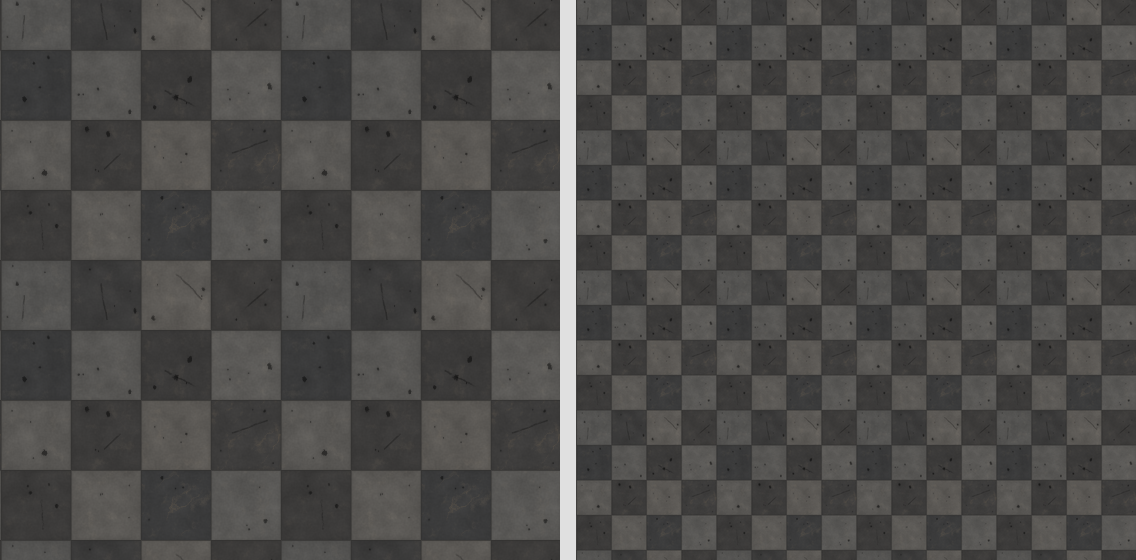
Left, the tile; right, the same tile 2 across and 2 down.
This texture is drawn by a WebGL 2 fragment shader. Its source:

```glsl
#version 300 es
precision highp float;
// Worn stone checkerboard floor: 8 by 8 slabs, with stains that recur every 4 slabs.
uniform vec2 u_resolution;
out vec4 fragColor;

vec2 hash2(vec2 cell) {
    uvec2 v = uvec2(ivec2(cell)) * 1664525u + 1013904223u;
    v.x += v.y * 1664525u;
    v.y += v.x * 1664525u;
    v ^= v >> 16u;
    v.x += v.y * 1664525u;
    v.y += v.x * 1664525u;
    v ^= v >> 16u;
    return vec2(v & 65535u) / 65536.0;
}

float cornerSlope(vec2 cell, vec2 offset) {
    float angle = 6.2832 * hash2(cell).x;
    return dot(vec2(cos(angle), sin(angle)), offset);
}

float gradientNoise(vec2 p) {
    vec2 i = floor(p), f = p - i;
    vec2 u = f * f * f * (f * (f * 6.0 - 15.0) + 10.0);
    vec2 e = vec2(1, 0);
    float low = mix(cornerSlope(i, f), cornerSlope(i + e, f - e), u.x);
    float high = mix(cornerSlope(i + e.yx, f - e.yx), cornerSlope(i + 1.0, f - 1.0), u.x);
    return mix(low, high, u.y);
}

float fbm(vec2 p) {
    float sum = 0.0, amplitude = 0.55;
    for (int i = 0; i < 5; i++) {
        sum += amplitude * gradientNoise(p);
        p = p * 2.03 + 19.7;
        amplitude *= 0.6;
    }
    return sum;
}

float segmentDistance(vec2 p, vec2 halfSpan) {
    float t = clamp(dot(p, halfSpan) / dot(halfSpan, halfSpan), -1.0, 1.0);
    return length(p - t * halfSpan);
}

void main() {
    // Slab grid; the stone of each slab depends on its place in a block of 4 by 4
    vec2 grid = gl_FragCoord.xy / u_resolution * 8.0 - vec2(0.016, 0.281);
    float pixel = 8.0 / min(u_resolution.x, u_resolution.y);
    vec2 id = floor(grid), local = grid - id;
    vec2 cell = mod(id, 4.0);
    float light = mod(cell.x + cell.y, 2.0);
    vec2 seed = hash2(cell + 71.0);
    vec2 stone = local + 40.0 * (cell + 1.0) + seed;

    // Base tone, with a slight warm or cool cast per slab
    vec3 color = mix(vec3(0.237, 0.234, 0.232), vec3(0.346, 0.339, 0.328), light);
    color *= 1.0 + 0.07 * (seed.x - 0.5);
    color += vec3(0.008, 0.0, -0.008) * (seed.y - 0.5);

    // Cloudy mottling and fine grain
    float cloud = fbm(stone * 2.6);
    float patches = fbm(stone * 4.3 + 300.0);
    color *= 1.0 + 0.2 * cloud + 0.05 * gradientNoise(stone * 31.0);
    color += vec3(0.03, 0.025, 0.018) * smoothstep(0.1, 0.5, patches);

    // Slanted mineral veins, strongest around one corner of the block
    vec2 slant = mat2(0.8, 0.6, -0.6, 0.8) * stone * vec2(1.0, 0.75);
    float ridge = abs(gradientNoise(slant * vec2(3.2, 2.0)) + 0.35 * patches);
    vec2 away = cell - vec2(2.5, 0.5);
    float richness = 0.12 + 1.3 * exp(-dot(away, away));
    float vein = (1.0 - smoothstep(0.0, 0.035 + pixel, ridge)) * smoothstep(-0.15, 0.35, cloud);
    vein += 0.45 * smoothstep(0.05, 0.45, patches + 0.4 * cloud);
    color = mix(color, vec3(0.36, 0.325, 0.28), vein * richness * mix(0.55, 0.12, light));

    // Dark chips, mostly small, with ragged rims
    float ragged = fbm(stone * 13.0);
    for (int i = 0; i < 4; i++) {
        vec2 place = hash2(cell * 9.0 + float(i) + 130.0);
        vec2 shape = hash2(cell * 11.0 + float(i) + 470.0);
        vec2 offset = (local - 0.08 - 0.84 * place) * vec2(1.0 + 0.6 * shape.y, 1.0);
        float radius = 0.008 + 0.045 * pow(shape.x, 4.0);
        float edge = length(offset) - radius * (1.0 + 1.3 * ragged);
        float chip = 1.0 - smoothstep(-pixel, pixel, edge);
        float stain = exp(-max(edge, 0.0) / (radius + 0.01));
        color *= 1.0 - 0.42 * chip - 0.07 * stain;
    }

    // One faint, wavering scratch on some slabs
    vec2 scratchSeed = hash2(cell + 910.0);
    float angle = 3.1416 * scratchSeed.x;
    vec2 halfSpan = vec2(cos(angle), sin(angle)) * (0.08 + 0.2 * scratchSeed.y);
    vec2 bent = local - 0.3 - 0.4 * seed.yx + 0.04 * cloud;
    float scratch = 1.0 - smoothstep(0.002, 0.006 + pixel, segmentDistance(bent, halfSpan));
    color *= 1.0 - 0.27 * scratch * step(0.4, scratchSeed.y) * smoothstep(-0.3, 0.1, patches);

    // Soft grime at the rim and a thin dark joint
    vec2 toEdge = 0.5 - abs(local - 0.5);
    float rim = min(toEdge.x, toEdge.y);
    color *= 1.0 - 0.09 * exp(-rim / 0.025) * (1.0 + cloud);
    float joint = 1.0 - smoothstep(0.007 - 0.5 * pixel, 0.007 + 0.5 * pixel, rim);
    color = mix(color, vec3(0.2, 0.196, 0.19), 0.7 * joint);

    fragColor = vec4(color, 1.0);
}
```
